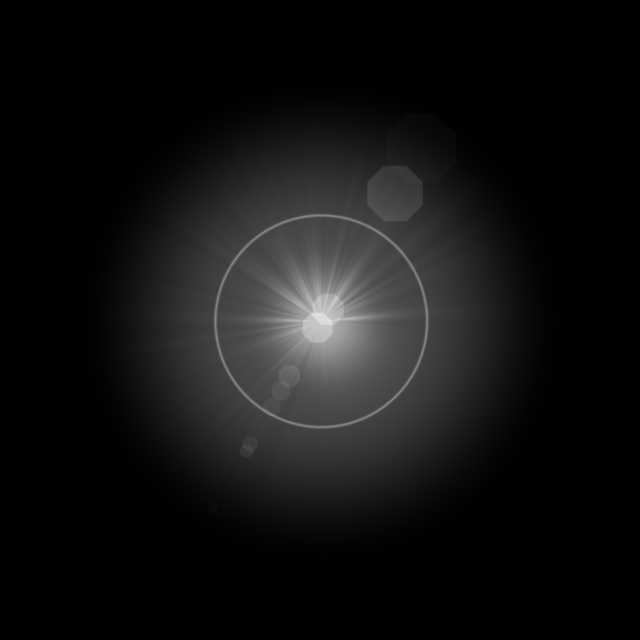
Write a WebGL 2 fragment shader that draws this background.

```glsl
#version 300 es
precision highp float;

uniform vec2 u_resolution;
out vec4 fragColor;

const float TAU = 6.2831853;
const vec2 LENS_CENTER = vec2(0.502, 0.498);
const vec2 GHOST_AXIS = vec2(0.5, 0.866);

// Ghosts: place along the axis, radius, brightness
const vec3 GHOSTS[10] = vec3[10](
    vec3(0.312, 0.056, 0.018), vec3(0.2305, 0.0445, 0.085),
    vec3(0.0216, 0.025, 0.085), vec3(-0.0117, 0.024, 0.095),
    vec3(-0.099, 0.0172, 0.065), vec3(-0.126, 0.0152, 0.05),
    vec3(-0.1546, 0.014, 0.035), vec3(-0.222, 0.012, 0.05),
    vec3(-0.2345, 0.0105, 0.05), vec3(-0.337, 0.008, 0.015));

// Rays: angle in degrees, angular width, brightness
const vec3 RAYS[9] = vec3[9](
    vec3(6.0, 4.0, 0.16), vec3(57.0, 5.0, 0.15), vec3(78.0, 5.0, 0.09),
    vec3(97.0, 6.0, 0.11), vec3(118.0, 6.0, 0.15), vec3(141.0, 6.0, 0.11),
    vec3(180.0, 4.0, 0.12), vec3(201.0, 5.0, 0.10), vec3(226.0, 5.0, 0.06));

float hashGradient(float cell) {
    return fract(sin(cell * 91.17 + 3.7) * 4375.85) * 2.0 - 1.0;
}

// Gradient noise that closes on itself around the full turn
float angularNoise(float turn, float cells) {
    float x = fract(turn) * cells;
    float cell = floor(x);
    float f = x - cell;
    float a = hashGradient(cell + cells) * f;
    float b = hashGradient(mod(cell + 1.0, cells) + cells) * (f - 1.0);
    return 2.0 * mix(a, b, f * f * (3.0 - 2.0 * f));
}

float polygonDistance(vec2 p, float radius, float sides) {
    float sector = TAU / sides;
    float angle = atan(p.y, p.x);
    float folded = mod(angle + 0.5 * sector, sector) - 0.5 * sector;
    return length(p) * cos(folded) - radius * cos(0.3 * sector);
}

float gaussian(float x, float width) {
    return exp(-x * x / (width * width));
}

float haloLight(float r) {
    return 0.27 * (1.0 - smoothstep(0.13, 0.385, r));
}

float ringLight(float r, float pixel) {
    return 0.25 * gaussian(r - 0.1654, max(0.0022, pixel));
}

float rayLight(float r, float angle) {
    float light = 0.0;
    for (int i = 0; i < 9; i++) {
        float offset = angle - radians(RAYS[i].x);
        offset -= TAU * round(offset / TAU);
        light += RAYS[i].z * gaussian(offset, radians(RAYS[i].y));
    }
    return light * gaussian(r, 0.105) * smoothstep(0.0, 0.05, r);
}

float ghostLight(vec2 p, float pixel) {
    float light = 0.0;
    for (int i = 0; i < 10; i++) {
        vec3 ghost = GHOSTS[i];
        float d = polygonDistance(p - GHOST_AXIS * ghost.x, ghost.y, 8.0);
        float rim = 0.85 + 0.15 * smoothstep(-0.5 * ghost.y, 0.0, d);
        light += ghost.z * rim * (1.0 - smoothstep(-pixel, pixel, d));
    }
    return light;
}

void main() {
    vec2 p = gl_FragCoord.xy / u_resolution - LENS_CENTER;
    float pixel = 1.0 / min(u_resolution.x, u_resolution.y);
    float r = length(p);
    float angle = atan(p.y, p.x);

    // The lower right side stays smooth, the rest is streaked
    float smoothSide = smoothstep(0.45, 0.95, cos(angle + radians(50.0)));
    float turn = angle / TAU;
    float streaks = angularNoise(turn, 56.0) + 0.6 * angularNoise(turn, 110.0);
    streaks *= (1.0 - smoothSide) * smoothstep(0.01, 0.06, r);

    // Bright core, wider on its smooth side
    float coreWidth = mix(0.071, 0.081, smoothSide);
    float core = 0.43 * gaussian(r, coreWidth) * (1.0 + 0.22 * streaks);

    float light = haloLight(r) * (1.0 + 0.05 * streaks);
    light += core + rayLight(r, angle);
    light += ringLight(r, pixel) + ghostLight(p, pixel);
    fragColor = vec4(vec3(min(light, 1.0)), 1.0);
}
```
